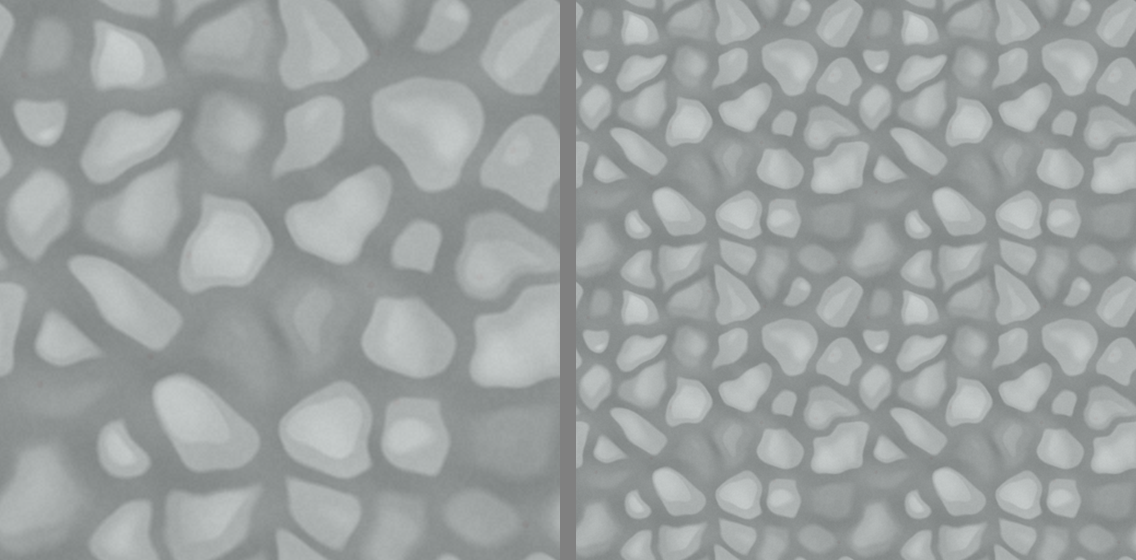
Left, the tile; right, the same tile 2 across and 2 down.
Write a Shadertoy shader that draws this texture.

```glsl
// Pale, softly lit pebbles set in hazy grey: a wrapped, weighted Voronoi diagram
// gives each stone a rounded outline and an unevenly inset, brighter top facet.
// Layered sines add the cloudy light, and fine wrapped noise adds the grain.

const float TAU = 6.2831853;
const float CELLS = 6.0;      // stones per side
const float ROUNDING = 15.0;  // higher gives sharper corners

vec3 hash3(vec2 p) {
    vec3 q = fract(p.xyx * vec3(0.1031, 0.1030, 0.0973));
    q += dot(q, q.yxz + 33.33);
    return fract((q.xxy + q.yzz) * q.zyx);
}

// Stone centre in xy, size weight in z
vec3 stoneSeed(vec2 cell) {
    vec3 h = hash3(mod(cell, CELLS) + 3.0);
    return vec3(cell + 0.08 + 0.84 * h.xy, 0.42 * h.z);
}

// Cloudy light from whole-number waves, about -1 to 1
float clouds(vec2 uv) {
    vec2 t = uv * TAU;
    float bend = sin(t.y * 2.0 + 1.3 * sin(t.x + 0.7));
    return 0.45 * sin(t.x * 5.0 + bend + 0.4)
         + 0.35 * sin(t.y * 3.0 - t.x * 2.0 + 1.5 * sin(t.x * 3.0 + 2.0))
         + 0.25 * sin(t.x * 7.0 + t.y * 4.0 + 2.0 * bend);
}

// Smooth value noise that wraps after "count" steps
float grain(vec2 uv, float count) {
    vec2 p = uv * count, i = floor(p), f = smoothstep(0.0, 1.0, p - i);
    float a = hash3(mod(i, count)).x;
    float b = hash3(mod(i + vec2(1, 0), count)).x;
    float c = hash3(mod(i + vec2(0, 1), count)).x;
    float d = hash3(mod(i + vec2(1, 1), count)).x;
    return mix(mix(a, b, f.x), mix(c, d, f.x), f.y) - 0.5;
}

void mainImage(out vec4 fragColor, in vec2 fragCoord) {
    vec2 uv = fragCoord / iResolution.xy;
    vec2 t = uv * TAU;
    vec2 p = uv * CELLS + 0.05 * sin(t.yx * 5.0 + 2.0 * sin(t * 2.0))
                        + 0.02 * sin(t.yx * 11.0 + t * 3.0);

    // Nearest stone by weighted distance
    vec2 home = floor(p), cell = home;
    float nearest = 1e5;
    for (int k = 0; k < 25; k++) {
        vec2 c = home + vec2(k % 5, k / 5) - 2.0;
        vec3 s = stoneSeed(c);
        float power = dot(p - s.xy, p - s.xy) - s.z;
        if (power < nearest) { nearest = power; cell = c; }
    }
    vec3 stone = stoneSeed(cell);
    vec2 wrapped = mod(cell, CELLS);

    // Rounded distances to the outline and to the top facet
    float outlineSum = 0.0, facetSum = 0.0;
    for (int k = 0; k < 49; k++) {
        if (k == 24) continue;
        vec2 c = cell + vec2(k % 7, k / 7) - 3.0;
        vec3 s = stoneSeed(c);
        vec2 away = p - s.xy;
        float edge = (dot(away, away) - s.z - nearest) / (2.0 * max(distance(s.xy, stone.xy), 0.05));
        vec3 side = hash3(wrapped * 13.0 + mod(c, CELLS) * 7.1 + 41.0);
        float inset = 0.09 * side.x;
        outlineSum += exp(-ROUNDING * (edge - inset));
        facetSum += exp(-ROUNDING * (edge - inset - 0.34 * side.y * side.y));
    }
    vec3 look = hash3(wrapped + 71.0);
    vec3 light = hash3(wrapped + 137.0);
    float gap = 0.035 + 0.09 * look.x * look.x;
    float outline = -log(outlineSum) / ROUNDING - gap;
    float facet = -log(facetSum) / ROUNDING - gap - 0.035;

    // Hazy ground, darker in the crevices
    float cloud = clouds(uv);
    float haze = clouds(uv.yx + 0.37);
    float tone = 0.558 + 0.030 * haze + 0.012 * cloud;

    // Sunken stones are dim and blurred, raised ones bright and crisp
    float raised = smoothstep(0.02, 0.5, look.y);
    float blur = mix(0.10, 0.035, raised);
    float body = smoothstep(-blur, blur, outline);
    float lean = dot(p - stone.xy, cos(TAU * light.x + vec2(0.0, -1.57)));
    float shell = mix(0.60, 0.685, raised) + 0.025 * lean + 0.014 * cloud;
    tone = mix(tone, shell, body);

    // Top facet, with a soft bright middle
    float softness = mix(0.03, 0.12, light.y * light.y);
    float top = smoothstep(-softness, softness, facet) * body;
    float glow = smoothstep(0.0, 0.45, facet);
    float crown = mix(0.635, 0.745, raised) + 0.035 * (light.z - 0.5)
                + 0.045 * glow + 0.035 * cloud + 0.04 * lean;
    tone = mix(tone, crown, top);

    // Grain, cool tint and a few faint rusty specks
    tone += 0.020 * grain(uv, 256.0) + 0.012 * grain(uv, 96.0);
    vec3 color = tone + vec3(-0.013, 0.006, 0.004);
    vec2 speckCell = floor(uv * 5.0);
    vec3 speck = hash3(speckCell + 211.0);
    float spot = length(fract(uv * 5.0) - 0.15 - 0.7 * speck.xy);
    color -= vec3(0.005, 0.025, 0.025) * smoothstep(0.045, 0.015, spot) * step(0.5, speck.z);
    fragColor = vec4(clamp(color, 0.0, 1.0), 1.0);
}
```
